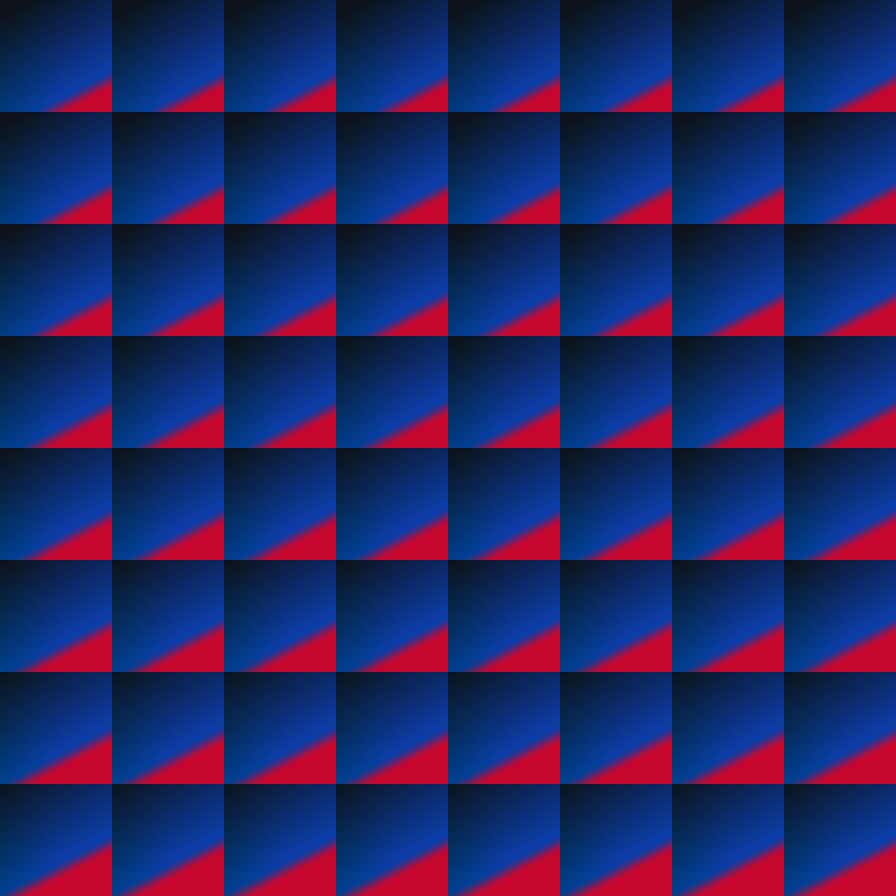
A three.js fragment shader for this pattern:

```glsl
varying vec2 vUv;

const float TILES = 8.0;          // repeats across and down
const float SLOPE = 0.53;         // rise of the colour bands across a tile
const float ROW_SHIFT = 0.025;    // band drop from one row to the next
const float RED_END = 0.30;       // band heights at the right side of a tile
const float BLUE_START = 0.47;
const float DARK_START = 1.47;
const int SAMPLES = 2;            // edge smoothing samples per axis

const vec3 RED = vec3(0.78, 0.025, 0.175);
const vec3 BLUE_LEFT = vec3(0.0, 0.25, 0.56);
const vec3 BLUE_RIGHT = vec3(0.045, 0.24, 0.66);
const vec3 DARK = vec3(0.05, 0.07, 0.10);

// Slanted red, blue and dark bands, lowered row by row going up
vec3 tileColor(vec2 uv) {
  vec2 grid = uv * TILES;
  vec2 cell = fract(grid);
  float row = clamp(floor(grid.y), 0.0, TILES - 1.0);
  float centredRow = row - 0.5 * (TILES - 1.0);
  float height = cell.y + SLOPE * (1.0 - cell.x) + ROW_SHIFT * centredRow;

  vec3 blue = mix(BLUE_LEFT, BLUE_RIGHT, smoothstep(0.0, 0.6, cell.x));
  float shade = clamp((height - BLUE_START) / (DARK_START - BLUE_START), 0.0, 1.0);
  vec3 color = mix(blue, DARK, shade);
  return mix(RED, color, smoothstep(RED_END, BLUE_START, height));
}

void main() {
  // Average samples inside the pixel to smooth the tile borders
  vec2 pixel = fwidth(vUv);
  vec3 sum = vec3(0.0);
  for (int j = 0; j < SAMPLES; j++) {
    for (int i = 0; i < SAMPLES; i++) {
      vec2 offset = (vec2(float(i), float(j)) + 0.5) / float(SAMPLES) - 0.5;
      sum += tileColor(vUv + offset * pixel);
    }
  }
  gl_FragColor = vec4(sum / float(SAMPLES * SAMPLES), 1.0);
}
```
